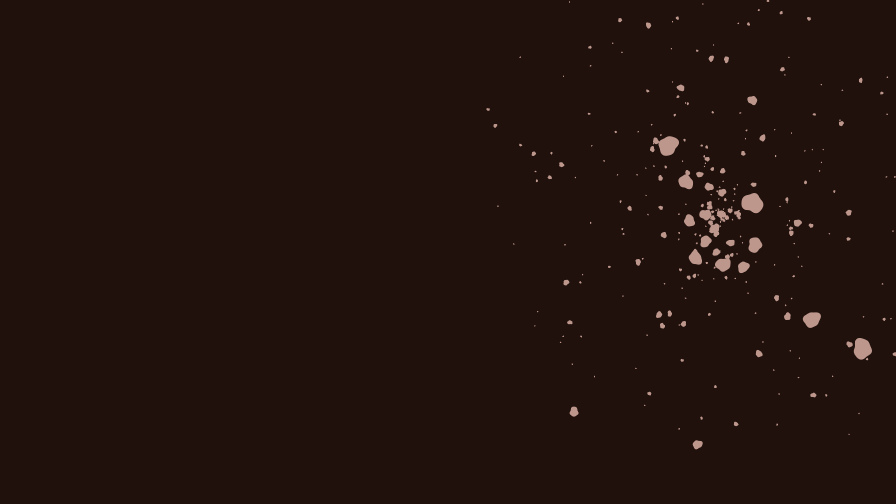
Reproduce this background procedurally as a Shadertoy shader.

```glsl
// Pale pink paint spatter thrown over a dark brown ground, at the right.
// A few large drops anchor the burst; a hashed polar scatter adds the fine
// spray. Every drop is a wobbly, slightly stretched distance field.

const vec3 GROUND = vec3(0.126, 0.066, 0.051);
const vec3 PAINT = vec3(0.74, 0.59, 0.55);

// Large drops: centre x, centre y, radius, in canvas heights
const vec3 LARGE_DROPS[15] = vec3[15](
    vec3(1.326, 0.711, 0.019), vec3(1.493, 0.597, 0.020),
    vec3(1.711, 0.308, 0.019), vec3(1.611, 0.366, 0.016),
    vec3(1.361, 0.639, 0.014), vec3(1.498, 0.514, 0.014),
    vec3(1.435, 0.475, 0.014), vec3(1.380, 0.488, 0.013),
    vec3(1.400, 0.521, 0.011), vec3(1.400, 0.574, 0.011),
    vec3(1.368, 0.562, 0.011), vec3(1.475, 0.470, 0.011),
    vec3(1.493, 0.801, 0.009), vec3(1.139, 0.183, 0.009),
    vec3(1.384, 0.118, 0.009));

vec4 hash4(float n) {
    vec4 v = fract(n * vec4(0.1031, 0.1130, 0.0973, 0.1099));
    v += dot(v, v.wzxy + 33.33);
    return fract((v.xxyz + v.yzzw) * v.zywx);
}

// Signed distance to an uneven drop
float dropDistance(vec2 q, float radius, float seed) {
    float reach = length(q);
    if (reach > radius * 2.0 + 0.01) return reach - radius;
    float angle = atan(q.y, q.x);
    float wobble = 0.10 * sin(2.0 * angle + seed * 2.3)
                 + 0.08 * sin(3.0 * angle + seed * 4.1)
                 + 0.05 * sin(5.0 * angle + seed * 1.7);
    return reach - radius * (1.0 + wobble);
}

float spatterDistance(vec2 p) {
    float d = 1.0;
    for (int i = 0; i < 15; i++) {
        vec3 drop = LARGE_DROPS[i];
        d = min(d, dropDistance(p - drop.xy, drop.z, float(i)));
    }

    // Fine spray: dense and coarse in the middle, sparse and small outside
    for (int i = 0; i < 300; i++) {
        float seed = float(i) + 1.0;
        vec4 h = hash4(seed * 7.31);
        float angle = 6.2832 * h.x;
        float spread = pow(h.y, 1.5);
        vec2 offset = 0.48 * spread * vec2(cos(angle), sin(angle));
        offset.y -= 0.2 * offset.x;
        float radius = 0.0013 + 0.0075 * pow(h.z, 4.0) * (1.0 - 0.5 * spread);
        vec2 q = p - vec2(1.43, 0.575) - offset;
        q.x *= 0.85 + 0.4 * h.w;
        d = min(d, dropDistance(q, radius, seed));
    }
    return d;
}

void mainImage(out vec4 fragColor, in vec2 fragCoord) {
    vec2 p = fragCoord / iResolution.y;
    float pixel = 1.0 / iResolution.y;
    float coverage = 0.0;
    if (p.x > 0.9) coverage = clamp(0.5 - spatterDistance(p) / pixel, 0.0, 1.0);
    fragColor = vec4(mix(GROUND, PAINT, coverage), 1.0);
}
```
